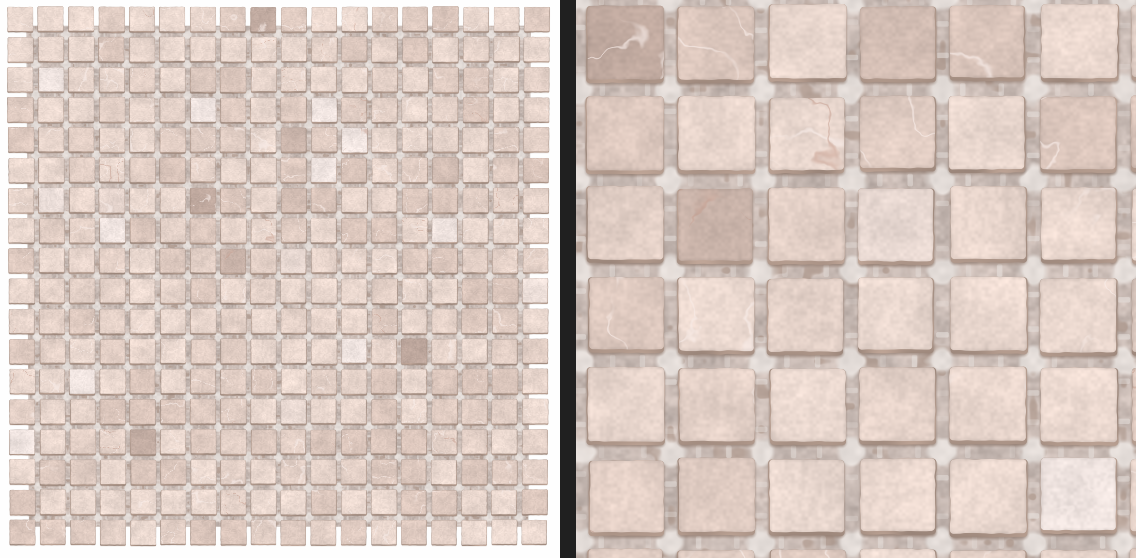
Left: the whole. Right: its middle third, enlarged.
A WebGL 2 fragment shader for this pattern:

```glsl
#version 300 es
precision highp float;
// Square stone mosaic sheet: 18 by 18 tumbled beige marble tiles on a pale mesh.

uniform vec2 u_resolution;
out vec4 fragColor;

const float TILES = 18.0;
const float PITCH = 0.0541;
const vec3 PAPER = vec3(0.995);
const vec3 MESH = vec3(0.79, 0.735, 0.71);
const vec3 KNOT = vec3(0.905, 0.88, 0.865);
const vec3 SHADOW = vec3(0.53, 0.44, 0.39);
const vec3 SIDE = vec3(0.66, 0.57, 0.52);
const vec3 STONE_DARK = vec3(0.75, 0.66, 0.62);
const vec3 STONE_MID = vec3(0.86, 0.775, 0.735);
const vec3 STONE_LIGHT = vec3(0.925, 0.855, 0.82);
const vec3 STONE_PALE = vec3(0.945, 0.90, 0.885);
const vec3 RUST = vec3(0.77, 0.61, 0.55);

float hash(vec2 p) {
    return fract(sin(dot(p, vec2(127.1, 311.7))) * 43758.5453);
}

float noise(vec2 p) {
    vec2 i = floor(p), f = fract(p);
    f = f * f * (3.0 - 2.0 * f);
    return mix(mix(hash(i), hash(i + vec2(1.0, 0.0)), f.x),
               mix(hash(i + vec2(0.0, 1.0)), hash(i + vec2(1.0)), f.x), f.y);
}

float fbm(vec2 p) {
    float sum = 0.0, amp = 0.5;
    for (int i = 0; i < 4; i++) {
        sum += amp * noise(p);
        p = p * 2.03 + 17.3;
        amp *= 0.5;
    }
    return sum;
}

float roundBox(vec2 p, vec2 halfSize, float r) {
    vec2 q = abs(p) - halfSize + r;
    return length(max(q, 0.0)) + min(max(q.x, q.y), 0.0) - r;
}

float cover(float d, float aa) {
    return 1.0 - smoothstep(-aa, aa, d);
}

// Thin wandering line where warped noise crosses its middle value
float vein(vec2 p, float width) {
    vec2 q = p + 0.6 * vec2(fbm(p * 2.0), fbm(p * 2.0 + 31.0));
    return 1.0 - smoothstep(0.0, width, abs(noise(q * 1.6) - 0.5));
}

// Pins bridging one gap: x runs along the gap, y across it
float pins(vec2 p, float seed, float aa) {
    float sum = 0.0;
    for (int i = 0; i < 2; i++) {
        float k = float(i);
        float x = (k - 0.5) * 0.4 + 0.16 * (hash(vec2(seed, k)) - 0.5);
        float strength = 0.3 + 0.7 * hash(vec2(seed, k + 5.0));
        sum = max(sum, strength * cover(roundBox(p - vec2(x, 0.0), vec2(0.03, 0.07), 0.02), aa));
    }
    return sum;
}

vec3 meshColor(vec2 g, float aa) {
    vec2 joint = floor(g + 0.5);
    vec2 d = g - joint;
    vec2 c = fract(g) - 0.5;
    float isRow = step(abs(d.y), abs(d.x));
    float across = pins(vec2(c.x, d.y), hash(vec2(floor(g.x), joint.y)), aa);
    float upright = pins(vec2(c.y, d.x), hash(vec2(joint.x, floor(g.y)) + 40.0), aa);
    // Uneven weave with a few dark specks of glue
    vec3 col = MESH * (0.88 + 0.24 * fbm(g * 5.0)) + 0.08 * (noise(g * 19.0) - 0.5);
    col = mix(col, SIDE, 0.6 * smoothstep(0.72, 0.9, noise(g * 8.0)));
    col = mix(col, KNOT, 0.6 * mix(upright, across, isRow));
    float ragged = length(d) - 0.15 - 0.08 * (noise(g * 9.0 + 3.0) - 0.5);
    vec3 knot = KNOT * (0.96 + 0.08 * noise(g * 13.0));
    return mix(col, knot, 0.9 * cover(ragged, aa + 0.03));
}

vec3 stoneColor(vec2 id, vec2 p) {
    float pick = hash(id + 3.7);
    vec2 q = p + id * 7.31;
    vec3 col = mix(STONE_MID, STONE_LIGHT, smoothstep(-0.1, 0.85, hash(id + 9.1)));
    col = mix(col, STONE_DARK, smoothstep(0.95, 1.0, pick));
    col = mix(col, STONE_PALE, 1.0 - smoothstep(0.015, 0.045, pick));
    // Slight slope of tone, cloudy mottling and fine grain
    vec2 slope = vec2(hash(id + 81.0), hash(id + 92.0)) - 0.5;
    float tone = 0.07 * dot(slope, p) + 0.14 * (fbm(q * 2.6) - 0.47);
    tone += 0.05 * (noise(q * 13.0) - 0.5) + 0.055 * (noise(q * 27.0) - 0.5);
    col *= 1.0 + tone;
    // Pale veins on many tiles, rusty ones on a few
    float patchy = smoothstep(0.3, 0.6, noise(q * 2.3 + 5.0));
    float pale = step(0.45, hash(id + 21.0)) * vein(q * 1.3, 0.035);
    float rusty = step(0.92, hash(id + 57.0)) * vein(q * 1.5 + 13.0, 0.03);
    col = mix(col, STONE_PALE * 1.03, 0.65 * pale * patchy);
    return mix(col, RUST, 0.5 * rusty * patchy);
}

void main() {
    vec2 uv = gl_FragCoord.xy / u_resolution;
    // The sheet narrows a little toward the bottom
    vec2 pitch = vec2(mix(0.0537, 0.0543, uv.y), PITCH);
    vec2 g = (uv - vec2(0.4975, 0.505)) / pitch + 0.5 * TILES;
    float aa = 0.6 / (min(u_resolution.x, u_resolution.y) * PITCH);

    // Backing mesh, cut back from the outer tile edges
    float sheet = roundBox(g - 0.5 * TILES, vec2(0.5 * TILES - 0.7), 0.1);
    vec3 col = mix(PAPER, meshColor(g, aa), cover(sheet, aa));

    // Tile with small random shift and size
    vec2 id = floor(g);
    vec2 jitter = vec2(hash(id), hash(id + 71.0)) - 0.5;
    vec2 p = g - id - 0.5 - 0.03 * jitter;
    vec2 halfSize = vec2(0.422) + 0.014 * (hash(id + 33.0) - 0.5);
    float chip = 0.012 * (noise(g * 11.0) - 0.5);
    float body = roundBox(p, halfSize, 0.04) + chip;
    vec2 lift = vec2(0.006 * sign(9.0 - g.x), 0.02);
    float face = roundBox(p - lift, halfSize - vec2(0.008, 0.02), 0.04) + chip;
    float inside = step(0.0, min(id.x, id.y)) * step(max(id.x, id.y), TILES - 1.0);

    // Contact shadow, side wall, then the worn top face
    float drop = roundBox(p + vec2(0.0, 0.02), halfSize, 0.05);
    float onSheet = cover(sheet, 0.1);
    float depth = mix(0.15, 0.45 + 0.35 * noise(g * 2.3), onSheet);
    col = mix(col, SHADOW, inside * depth * cover(drop, 0.03));
    vec3 wall = SIDE * (0.9 + 0.25 * noise(g * 3.0 + 8.0));
    col = mix(col, wall, inside * cover(body, aa));
    vec3 stone = stoneColor(id, p);
    stone *= 1.0 - 0.045 * smoothstep(-0.04, 0.0, face);
    col = mix(col, stone, inside * cover(face, aa));

    fragColor = vec4(col, 1.0);
}
```
